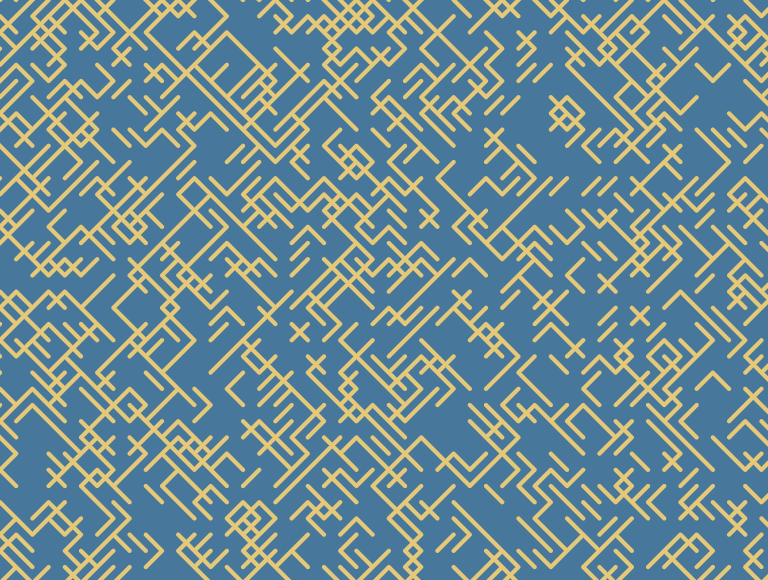
Give the GLSL for this pattern, as a WebGL 2 fragment shader.

```glsl
#version 300 es
precision highp float;
// Random lattice of diagonal strokes: each square cell may hold a rising and
// a falling diagonal, chosen independently by a hash. Strokes are drawn as
// round-capped capsules, found by searching the neighbouring cells.

#define ROWS 35.8            // cells per canvas height
#define STROKE_WIDTH 0.26    // in cells
#define STROKE_CHANCE 0.355  // for each of the two diagonals
#define SEED 17u
#define GROUND_COLOR vec3(0.28, 0.47, 0.61)
#define STROKE_COLOR vec3(0.90, 0.79, 0.47)

uniform vec2 u_resolution;
out vec4 fragColor;

// Integer hash of a cell, giving two independent values in 0..1
vec2 hashCell(ivec2 cell) {
    uvec2 h = uvec2(cell + 1024) * uvec2(1597334673u, 3812015801u);
    uint n = (h.x ^ h.y) + SEED * 2654435769u;
    n = (n ^ (n >> 16)) * 2146121005u;
    n = (n ^ (n >> 15)) * 2221713035u;
    n ^= n >> 16;
    return vec2(n & 65535u, n >> 16) / 65535.0;
}

// Distance from p to the segment a-b
float segmentDistance(vec2 p, vec2 a, vec2 b) {
    vec2 ab = b - a;
    float along = clamp(dot(p - a, ab) / dot(ab, ab), 0.0, 1.0);
    return length(p - a - along * ab);
}

// Distance to the nearest stroke, caps of adjacent cells included
float strokeDistance(vec2 p) {
    ivec2 home = ivec2(floor(p));
    float nearest = 2.0;
    for (int j = -1; j <= 1; j++) {
        for (int i = -1; i <= 1; i++) {
            ivec2 cell = home + ivec2(i, j);
            vec2 local = p - vec2(cell);
            vec2 chance = hashCell(cell);
            if (chance.x < STROKE_CHANCE)
                nearest = min(nearest, segmentDistance(local, vec2(0.0), vec2(1.0)));
            if (chance.y < STROKE_CHANCE)
                nearest = min(nearest, segmentDistance(local, vec2(0.0, 1.0), vec2(1.0, 0.0)));
        }
    }
    return nearest;
}

void main() {
    // Cell coordinates, with the lattice anchored at the top left
    float cellsPerPixel = ROWS / u_resolution.y;
    vec2 p = vec2(gl_FragCoord.x, u_resolution.y - gl_FragCoord.y) * cellsPerPixel;

    // Edge smoothed over about one pixel
    float edge = strokeDistance(p) - 0.5 * STROKE_WIDTH;
    float coverage = clamp(0.5 - edge / cellsPerPixel, 0.0, 1.0);
    fragColor = vec4(mix(GROUND_COLOR, STROKE_COLOR, coverage), 1.0);
}
```
